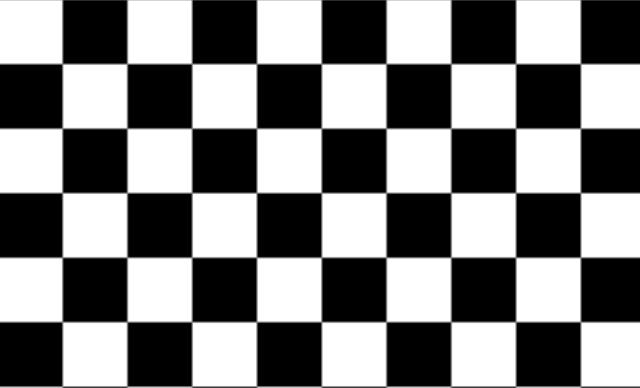
Reproduce this pattern procedurally as a WebGL 1 fragment shader.

```glsl
precision highp float;

uniform vec2 u_resolution;

// Lengths are fractions of the canvas height.
const vec2 CELL_SIZE = vec2(0.16694, 0.16629);
const vec2 GRID_ORIGIN = vec2(0.1616, 0.0032);
const float EDGE_SOFTNESS = 0.0034;
const vec3 DARK_COLOR = vec3(0.0);
const vec3 LIGHT_COLOR = vec3(1.0);

// Signed distance to the nearest grid line on each axis, in cells:
// positive in even cells, negative in odd ones.
vec2 signedCellDistance(vec2 cell) {
  return 0.5 - abs(mod(cell + 0.5, 2.0) - 1.0);
}

// Checkerboard coverage: 0 in dark squares, 1 in light squares.
float checker(vec2 point, float softness) {
  vec2 dist = signedCellDistance((point - GRID_ORIGIN) / CELL_SIZE) * CELL_SIZE;
  vec2 side = clamp(dist / softness, -1.0, 1.0);
  return 0.5 + 0.5 * side.x * side.y;
}

void main() {
  vec2 point = gl_FragCoord.xy / u_resolution.y;

  // Keep the edge at least one pixel wide on small canvases.
  float softness = max(EDGE_SOFTNESS, 0.5 / u_resolution.y);

  vec3 color = mix(DARK_COLOR, LIGHT_COLOR, checker(point, softness));
  gl_FragColor = vec4(color, 1.0);
}
```
